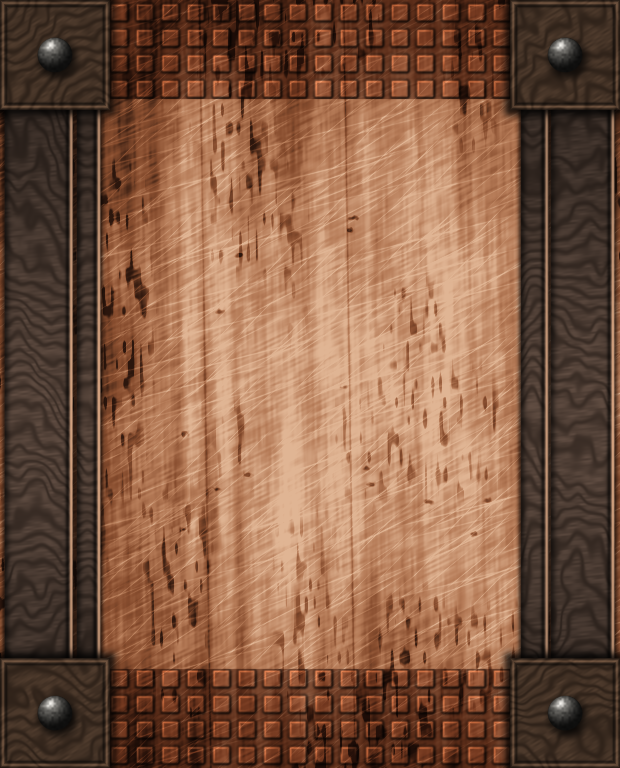
This background is drawn by a Shadertoy shader. Its source:

```glsl
// A scratched, warmly lit wooden board framed by dark grooved rails.
// Noise and angled cell lines make the wood; box distances and bevel
// profiles make the carved squares, corner plates and metal studs.

const vec2 SIZE = vec2(0.807, 1.0);          // layout space, height = 1
const vec3 BURNT = vec3(0.17, 0.085, 0.05);
const vec3 BROWN = vec3(0.53, 0.30, 0.18);
const vec3 TAN = vec3(0.71, 0.48, 0.34);
const vec3 PALE = vec3(0.88, 0.71, 0.58);
const vec3 OAK_DARK = vec3(0.13, 0.095, 0.075);
const vec3 OAK_LIGHT = vec3(0.40, 0.32, 0.275);
const vec3 EDGE_LIGHT = vec3(0.86, 0.66, 0.52);
const vec2 GLOW_CENTER = vec2(0.47, 0.47);
const vec2 GLOW_SIZE = vec2(0.40, 0.50);
const float PLATE = 0.143;                   // corner plate side
const float BAND = 0.129;                    // carved band height
const float PITCH = 0.0332;                  // carved square spacing
const float SQUARE = 0.0105;                 // carved square half side
const float STUD = 0.0225;                   // stud radius

float hash(vec2 p) {
    vec3 q = fract(p.xyx * vec3(0.1031, 0.1030, 0.0973));
    q += dot(q, q.yzx + 33.33);
    return fract((q.x + q.y) * q.z);
}

float noise(vec2 p) {
    vec2 i = floor(p), f = fract(p);
    f = f * f * (3.0 - 2.0 * f);
    return mix(mix(hash(i), hash(i + vec2(1, 0)), f.x),
               mix(hash(i + vec2(0, 1)), hash(i + vec2(1, 1)), f.x), f.y);
}

float fbm(vec2 p) {
    float sum = 0.0, amp = 0.53;
    for (int i = 0; i < 4; i++) {
        sum += amp * noise(p);
        p = p * 2.03 + 17.1;
        amp *= 0.5;
    }
    return sum;
}

vec2 turn(vec2 p, float a) {
    return vec2(cos(a) * p.x + sin(a) * p.y, cos(a) * p.y - sin(a) * p.x);
}

float box(vec2 p, vec2 halfSize) {
    vec2 d = abs(p) - halfSize;
    return length(max(d, 0.0)) + min(max(d.x, d.y), 0.0);
}

float bell(float x, float w) { return exp(-x * x / (w * w)); }

// Thin straight cuts at several angles
float scratches(vec2 p) {
    float sum = 0.0;
    for (int i = 0; i < 6; i++) {
        float k = float(i);
        vec2 v = turn(p, 0.25 + 0.11 * k) * vec2(3.0 + 1.5 * k, 42.0 + 5.0 * k);
        v.x += 7.0 * hash(vec2(floor(v.y), k));
        vec2 f = fract(v);
        float h = hash(floor(v) + 19.0 * k);
        float cut = bell(f.y - 0.2 - 0.6 * fract(h * 13.0), 0.045);
        sum += cut * step(0.5, h) * h * smoothstep(0.0, 0.3, f.x) * smoothstep(1.0, 0.5, f.x);
    }
    return sum;
}

vec3 board(vec2 p) {
    vec2 q = p + vec2(0.015 * (p.y - 0.5), 0.0);
    vec2 g = (p - GLOW_CENTER) / GLOW_SIZE;
    float tone = 0.07 + 0.92 * exp(-dot(g, g));
    tone += 0.55 * (fbm(q * vec2(48.0, 2.5)) - 0.5) + 0.45 * (fbm(p * vec2(8.0, 6.0)) - 0.5);
    tone += 0.20 * (noise(turn(p, 0.45) * vec2(50.0, 330.0)) - 0.5);
    tone += 0.14 * (noise(q * vec2(300.0, 30.0)) - 0.5);
    // Burn on the left, plank seams and short pores
    tone -= 0.36 * bell(p.x - 0.135, 0.05) * bell(p.y - 0.53, 0.08);
    tone -= 0.15 * bell(p.x - 0.13, 0.07) * bell(p.y - 0.3, 0.16);
    tone -= 0.22 * bell(q.x - 0.267, 0.0015) + 0.26 * bell(q.x - 0.455, 0.0014);
    float pores = smoothstep(0.66, 0.86, noise(q * vec2(190.0, 42.0)));
    tone -= 0.42 * pores * smoothstep(0.35, 0.65, noise(q * vec2(13.0, 7.0)));
    // Scattered nicks
    for (int i = 0; i < 14; i++) {
        float k = float(i);
        vec2 c = vec2(0.17 + 0.48 * hash(vec2(k, 3.0)), 0.3 + 0.5 * hash(vec2(k, 8.0)));
        float r = length((p - c) * vec2(0.7, 1.2)) + 0.004 * (noise(p * 260.0) - 0.5);
        tone -= 0.5 * smoothstep(0.005, 0.001, r);
    }
    tone += 0.20 * scratches(p);
    vec3 col = mix(BURNT, BROWN, smoothstep(0.0, 0.42, tone));
    col = mix(col, TAN, smoothstep(0.36, 0.70, tone));
    return mix(col, PALE, smoothstep(0.62, 1.05, tone));
}

vec3 oak(vec2 p, float seed) {
    float warp = fbm(p * vec2(8.0, 4.5) + seed);
    float ring = 0.5 + 0.5 * sin(6.283 * (42.0 * p.y + 13.0 * warp));
    float fibre = noise(turn(p, 0.1) * vec2(75.0, 380.0));
    float tone = 0.76 - 0.48 * ring * ring * (0.4 + 0.8 * fibre) + 0.35 * (fibre - 0.5);
    return mix(OAK_DARK, OAK_LIGHT, clamp(tone, 0.0, 1.1));
}

// Raised squares on a darker carved ground
vec3 carve(vec3 col, vec2 p) {
    vec2 first = vec2(0.155, p.y > 0.5 ? 0.984 : 0.017);
    vec2 c = (fract((p - first) / PITCH + 0.5) - 0.5) * PITCH;
    float d = box(c, vec2(SQUARE - 0.002)) - 0.002;
    float side = clamp((c.y - c.x) / SQUARE, -1.0, 1.0);
    col *= vec3(0.86, 0.74, 0.68) * mix(1.0, 0.78, smoothstep(-0.001, 0.002, d));
    col *= 1.0 - 0.65 * bell(d - 0.0015, 0.0022) * (0.65 - 0.35 * side);
    return col + vec3(0.30, 0.17, 0.10) * bell(d + 0.0015, 0.0013) * (0.5 + 0.5 * side);
}

// One vertical rail: dark left edge, bright right edge
vec3 rail(vec3 col, vec2 p, float left, float right, float aa) {
    float inside = smoothstep(-aa, aa, p.x - left) * smoothstep(-aa, aa, right - p.x);
    float glow = 0.58 + 0.42 * bell(p.y - 0.46, 0.32);
    vec3 wood = oak(p, 3.0 + floor(p.x * 2.0) * 9.0) * glow;
    wood *= 1.0 - 0.55 * bell(p.x - left, 0.006);
    wood *= 1.0 - 0.6 * bell(p.x - right + 0.007, 0.003);
    wood = mix(wood, EDGE_LIGHT * (0.45 + 0.55 * glow), bell(p.x - right + 0.0022, 0.0022));
    col *= 1.0 - 0.55 * bell(max(max(left - p.x, p.x - right), 0.0), 0.004);
    return mix(col, wood, inside);
}

vec3 plate(vec3 col, vec2 p, vec2 c, float aa) {
    vec2 v = p - c;
    float d = box(v, vec2(PLATE * 0.5));
    col *= 1.0 - 0.75 * bell(max(d, 0.0), 0.009);
    vec3 wood = oak(turn(p, 0.45), 5.0 + 20.0 * c.x + 9.0 * c.y) * vec3(0.82, 0.77, 0.68);
    wood *= 1.0 - 0.5 * bell(d + 0.008, 0.002) - 0.35 * bell(d, 0.002);
    wood += vec3(0.16, 0.12, 0.09) * bell(d + 0.004, 0.0015);
    // Domed stud with a soft shadow
    wood *= 1.0 - 0.75 * smoothstep(STUD * 1.5, STUD * 0.6, length(v - vec2(0.004, -0.006)));
    vec3 n = vec3(v / STUD, 0.0);
    n.z = sqrt(max(0.0, 1.0 - dot(n.xy, n.xy)));
    float lit = max(dot(n, normalize(vec3(-0.3, 0.55, 0.75))), 0.0);
    vec3 metal = vec3(0.46, 0.45, 0.43) * (0.12 + 0.9 * lit * lit) + 0.4 * pow(lit, 18.0);
    metal *= 0.75 + 0.45 * noise(v * 330.0);
    wood = mix(wood, metal, smoothstep(aa, -aa, length(v) - STUD));
    return mix(col, wood, smoothstep(aa, -aa, d));
}

void mainImage(out vec4 fragColor, in vec2 fragCoord) {
    vec2 p = fragCoord / iResolution.xy * SIZE;
    float aa = 0.8 / iResolution.y;
    vec3 col = board(p);
    float band = min(p.y, 1.0 - p.y) - BAND;
    col = mix(col, carve(col, p), smoothstep(aa, -aa, band));
    col = rail(col, p, 0.006, 0.095, aa);
    col = rail(col, p, 0.100, 0.131, aa);
    col = rail(col, p, 0.678, 0.714, aa);
    col = rail(col, p, 0.717, 0.800, aa);
    for (int i = 0; i < 4; i++) {
        vec2 corner = vec2(i % 2, i / 2);
        col = plate(col, p, mix(vec2(PLATE * 0.5), SIZE - PLATE * 0.5, corner), aa);
    }
    fragColor = vec4(clamp(col, 0.0, 1.0), 1.0);
}
```
